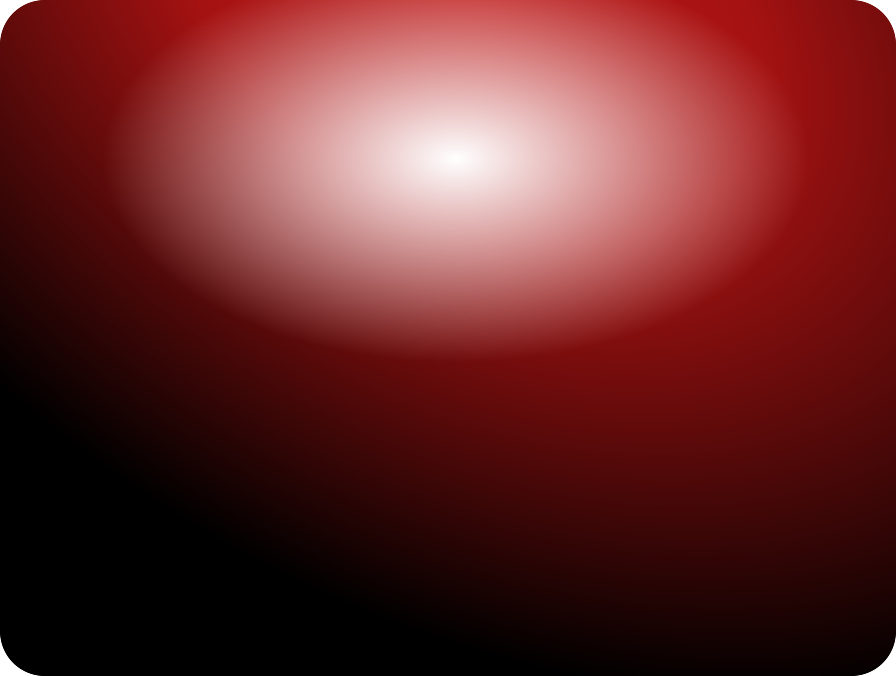
Give the GLSL for this background, as a Shadertoy shader.

```glsl
// A rounded dark red panel with a tilted red gradient and a soft white oval glow.

const vec3 PAPER = vec3(1.0);
const vec3 BRIGHT_RED = vec3(0.75, 0.085, 0.085);
const vec3 DEEP_RED = vec3(0.645, 0.070, 0.070);
const vec3 BLACK = vec3(0.0);
const vec3 GLOW = vec3(1.0);

// Signed distance to a box with rounded corners
float roundedBox(vec2 p, vec2 halfSize, float radius) {
    vec2 q = abs(p) - halfSize + radius;
    return length(max(q, 0.0)) + min(max(q.x, q.y), 0.0) - radius;
}

// Zero at the centre of a turned ellipse, one on its rim
float ellipseRatio(vec2 p, vec2 centre, vec2 radii, float angle) {
    vec2 d = p - centre;
    float c = cos(angle), s = sin(angle);
    return length(vec2(c * d.x + s * d.y, c * d.y - s * d.x) / radii);
}

// Three-stop ramp from the bright core to black
vec3 redRamp(float t, float middle) {
    vec3 inner = mix(BRIGHT_RED, DEEP_RED, clamp(t / middle, 0.0, 1.0));
    return mix(inner, BLACK, clamp((t - middle) / (1.0 - middle), 0.0, 1.0));
}

void mainImage(out vec4 fragColor, in vec2 fragCoord) {
    // Canvas height is one unit
    vec2 p = fragCoord / iResolution.y;
    vec2 size = vec2(iResolution.x / iResolution.y, 1.0);
    float pixel = 1.0 / iResolution.y;

    // Tilted red backdrop
    float shade = ellipseRatio(p, vec2(0.521 * size.x, 1.017), vec2(1.33, 0.889), -0.594);
    vec3 colour = redRamp(shade, 0.36);

    // White oval glow
    float glow = ellipseRatio(p, vec2(0.509 * size.x, 0.765), vec2(0.5225, 0.301), 0.0);
    colour = mix(colour, GLOW, clamp(1.0 - glow, 0.0, 1.0));

    // Rounded panel outline
    float edge = roundedBox(p - 0.5 * size, 0.5 * size, 0.066);
    colour = mix(colour, PAPER, smoothstep(-0.5 * pixel, 0.5 * pixel, edge));

    fragColor = vec4(colour, 1.0);
}
```
